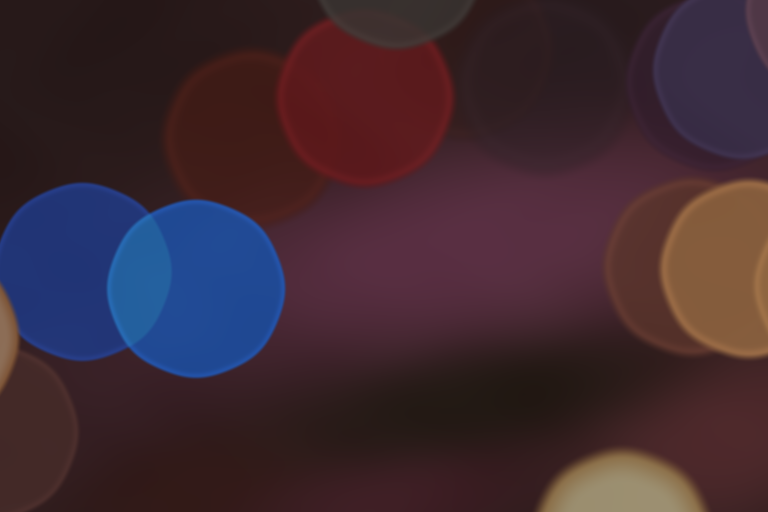
Write a WebGL 2 fragment shader that draws this background.

```glsl
#version 300 es
precision highp float;
// Out-of-focus night lights: blue, red and amber discs over a dim plum haze.

uniform vec2 u_resolution;
out vec4 fragColor;

// Lengths are in canvas heights.
const float RADIUS = 0.173;
const float FACETING = 0.0012;
const float RIM_WIDTH = 0.004;
const float RIM_GAIN = 0.14;
const float MOTTLE = 0.004;
const vec3 NIGHT = vec3(0.175, 0.108, 0.108);
const vec3 WARM_EDGE = vec3(0.86, 0.70, 0.52);
const vec3 BLUE_OVERLAP = vec3(0.015, 0.085, 0.03);

// Haze patches: centre and radii, then colour and opacity.
const int HAZES = 9;
const vec4 HAZE_SHAPE[HAZES] = vec4[](
  vec4(0.08, 0.88, 0.45, 0.30), vec4(1.15, 0.95, 0.25, 0.20),
  vec4(0.20, 0.22, 0.35, 0.20), vec4(0.40, 0.04, 0.25, 0.12),
  vec4(0.76, 0.02, 0.28, 0.11), vec4(1.42, 0.15, 0.28, 0.18),
  vec4(1.25, 0.56, 0.35, 0.20), vec4(0.86, 0.51, 0.55, 0.20),
  vec4(0.94, 0.22, 0.36, 0.095));
const vec4 HAZE_COLOR[HAZES] = vec4[](
  vec4(0.14, 0.09, 0.09, 0.8), vec4(0.15, 0.10, 0.11, 0.8),
  vec4(0.21, 0.12, 0.14, 0.8), vec4(0.20, 0.10, 0.085, 0.8),
  vec4(0.26, 0.12, 0.15, 0.8), vec4(0.31, 0.16, 0.17, 0.95),
  vec4(0.31, 0.17, 0.21, 0.7), vec4(0.35, 0.185, 0.26, 1.0),
  vec4(0.125, 0.095, 0.07, 0.9));

// Discs from back to front: centre and edge softness, colour, opacity.
const int DISCS = 14;
const int BLUE_BACK = 9;
const int BLUE_FRONT = 10;
const vec3 DISC_SHAPE[DISCS] = vec3[](
  vec3(0.908, 0.902, 0.012), vec3(1.065, 0.835, 0.020),
  vec3(0.492, 0.730, 0.014), vec3(0.713, 0.809, 0.010),
  vec3(0.775, 1.078, 0.008), vec3(1.396, 0.840, 0.008),
  vec3(1.449, 0.863, 0.006), vec3(1.630, 0.980, 0.006),
  vec3(-0.020, 0.156, 0.006), vec3(0.161, 0.469, 0.004),
  vec3(0.383, 0.436, 0.004), vec3(1.352, 0.479, 0.010),
  vec3(1.463, 0.475, 0.009), vec3(1.645, 0.443, 0.008));
const vec3 DISC_COLOR[DISCS] = vec3[](
  vec3(0.20, 0.11, 0.10), vec3(0.17, 0.12, 0.14),
  vec3(0.27, 0.11, 0.085), vec3(0.37, 0.10, 0.11),
  vec3(0.22, 0.20, 0.19), vec3(0.20, 0.12, 0.18),
  vec3(0.22, 0.18, 0.28), vec3(0.32, 0.22, 0.27),
  vec3(0.27, 0.165, 0.155), vec3(0.13, 0.21, 0.47),
  vec3(0.12, 0.29, 0.59), vec3(0.35, 0.205, 0.17),
  vec3(0.53, 0.37, 0.24), vec3(0.57, 0.41, 0.26));
const float DISC_OPACITY[DISCS] = float[](
  0.55, 0.50, 0.75, 0.88, 0.85, 0.75, 0.90, 0.85, 0.85, 0.98,
  0.97, 0.85, 0.96, 0.75);

// Two glowing lamps cut by the frame, with a soft warm edge.
const int LAMPS = 2;
const vec3 LAMP_SHAPE[LAMPS] = vec3[](
  vec3(-0.137, 0.340, 0.007), vec3(1.215, -0.055, 0.016));
const vec3 LAMP_COLOR[LAMPS] = vec3[](
  vec3(0.55, 0.43, 0.34), vec3(0.61, 0.56, 0.44));

// Signed distance to a faintly faceted aperture disc.
float discDistance(vec2 p) {
  return length(p) - RADIUS - FACETING * cos(8.0 * atan(p.y, p.x));
}

float coverage(float d, float softness) {
  float w = max(softness, 0.75 / u_resolution.y);
  return 1.0 - smoothstep(-w, w, d);
}

vec3 haze(vec2 p) {
  vec3 color = NIGHT;
  for (int i = 0; i < HAZES; i++) {
    vec2 q = p - HAZE_SHAPE[i].xy;
    q.y -= 0.17 * q.x;                      // patches climb to the right
    q /= HAZE_SHAPE[i].zw;
    float amount = exp(-pow(dot(q, q), 1.25));
    color = mix(color, HAZE_COLOR[i].rgb, HAZE_COLOR[i].a * amount);
  }
  return color;
}

// Layered sines give the blur a slight unevenness.
float mottle(vec2 p) {
  float sum = 0.0;
  for (float k = 1.0; k < 4.0; k++) {
    sum += sin(p.x * 9.0 * k + 2.0 * sin(p.y * 7.0 * k + k)) / k;
  }
  return sum;
}

void main() {
  vec2 p = gl_FragCoord.xy / u_resolution.y;
  vec3 color = haze(p);
  float backBlue = 0.0;

  for (int i = 0; i < DISCS; i++) {
    float d = discDistance(p - DISC_SHAPE[i].xy);
    float softness = DISC_SHAPE[i].z;
    float mask = coverage(d, softness);
    float rim = exp(-pow((d + softness) / (RIM_WIDTH + 0.5 * softness), 2.0));
    vec3 light = DISC_COLOR[i] * (1.0 + RIM_GAIN * rim);
    color = mix(color, light, mask * DISC_OPACITY[i]);
    if (i == BLUE_BACK) backBlue = mask;
    if (i == BLUE_FRONT) color += BLUE_OVERLAP * mask * backBlue;
  }

  for (int i = 0; i < LAMPS; i++) {
    float d = discDistance(p - LAMP_SHAPE[i].xy);
    float softness = LAMP_SHAPE[i].z;
    vec3 tint = mix(vec3(1.0), WARM_EDGE, smoothstep(-4.0 * softness, softness, d));
    color = mix(color, LAMP_COLOR[i] * tint, coverage(d, softness));
  }

  color += MOTTLE * mottle(p);
  fragColor = vec4(clamp(color, 0.0, 1.0), 1.0);
}
```
